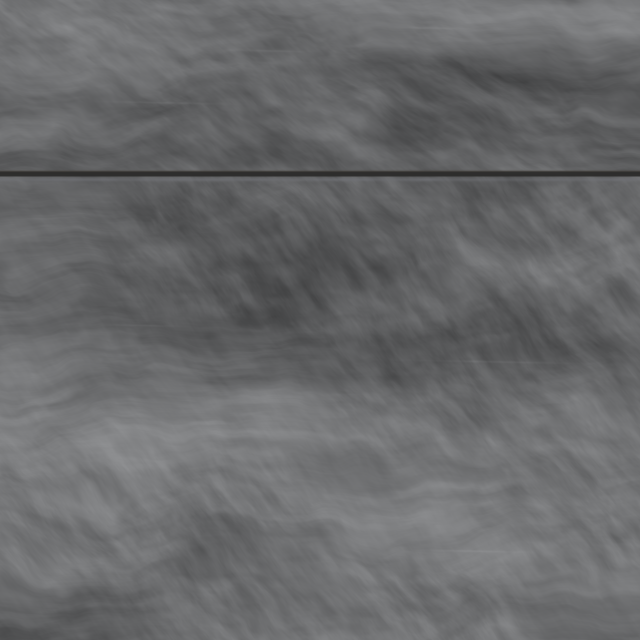
Write a three.js fragment shader that draws this texture.

```glsl
varying vec2 vUv;

const vec3 STONE_TINT = vec3(0.992, 1.0, 1.014);
const vec3 GROOVE_DARK = vec3(0.17, 0.168, 0.165);
const vec3 GROOVE_WARM = vec3(0.27, 0.255, 0.235);
const vec3 GROOVE_RIM = vec3(0.45, 0.455, 0.475);
const float MEAN_TONE = 0.408;
const float GROOVE_Y = 0.728;

float hash(vec2 p) {
  vec3 q = fract(vec3(p.xyx) * 0.1031);
  q += dot(q, q.yzx + 33.33);
  return fract((q.x + q.y) * q.z);
}

// Smooth value noise from -1 to 1
float noise(vec2 p) {
  vec2 cell = floor(p);
  vec2 f = fract(p);
  f = f * f * f * (f * (f * 6.0 - 15.0) + 10.0);
  float low = mix(hash(cell), hash(cell + vec2(1.0, 0.0)), f.x);
  float high = mix(hash(cell + vec2(0.0, 1.0)), hash(cell + 1.0), f.x);
  return mix(low, high, f.y) * 2.0 - 1.0;
}

float fbm(vec2 p, float gain) {
  float sum = 0.0;
  float total = 0.0;
  float weight = 1.0;
  for (int i = 0; i < 4; i++) {
    sum += weight * noise(p);
    total += weight;
    weight *= gain;
    p = mat2(1.98, 0.16, -0.16, 1.98) * p + 17.3;
  }
  return sum / total;
}

float bump(float x, float center, float width) {
  float d = (x - center) / width;
  return exp(-d * d);
}

// Noise drawn out along a direction that falls to the right
float streaks(vec2 p, float angle, vec2 frequency) {
  vec2 along = vec2(cos(angle), -sin(angle));
  vec2 q = vec2(dot(p, along), dot(p, vec2(-along.y, along.x)));
  return fbm(q * frequency + 60.0, 0.55);
}

// Broad light and dark layers of each plank
float layers(vec2 p, float upper) {
  float slope = p.y + 0.15 * p.x;
  float lowerTone = 0.045 * bump(slope, 0.29, 0.09) - 0.035 * bump(slope, 0.56, 0.11);
  float upperTone = 0.04 * bump(p.y, 0.99, 0.035) - 0.04 * bump(p.y + 0.06 * p.x, 0.92, 0.05);
  return mix(lowerTone, upperTone, upper);
}

// Short pale hairlines lying flat
float scratches(vec2 p) {
  float sum = 0.0;
  for (int i = 0; i < 6; i++) {
    float id = float(i);
    vec2 center = vec2(hash(vec2(id, 3.0)), hash(vec2(id, 8.0)));
    float reach = mix(0.04, 0.12, hash(vec2(id, 5.0)));
    float drift = 0.02 * (p.x - center.x);
    sum += bump(p.y + drift, center.y, 0.0018) * bump(p.x, center.x, reach);
  }
  return sum;
}

float stoneTone(vec2 p, float upper) {
  vec2 seed = vec2(31.0, 47.0) * upper;
  vec2 warp = vec2(fbm(p * 5.0 + seed, 0.5), fbm(p * 6.0 + 23.0 + seed, 0.5));
  vec2 q = p + warp * vec2(0.08, 0.035);
  float clouds = fbm(q * mix(vec2(2.6, 6.5), vec2(2.4, 11.0), upper) + seed, 0.55);
  float mottle = fbm(q * vec2(9.0, 19.0) + seed + 80.0, 0.55);
  float grain = streaks(p + warp * 0.02, mix(0.85, 0.6, upper), vec2(17.0, 62.0));
  float flatGrain = fbm(q * vec2(9.0, 75.0) + seed + 120.0, 0.5);
  float patches = smoothstep(-0.35, 0.35, noise(p * vec2(3.0, 5.0) + 9.0));
  float tone = MEAN_TONE + layers(q, upper) + 0.13 * clouds + 0.055 * mottle;
  tone += mix(0.025, 0.065, patches) * grain;
  tone += mix(0.045, 0.018, patches) * flatGrain;
  return tone + 0.03 * scratches(p);
}

// Dark joint with a warm upper lip and a cool lower rim
vec3 addGroove(vec3 color, float d, float x) {
  float wear = 0.75 + 0.25 * noise(vec2(x * 30.0, 4.0));
  color = mix(color, GROOVE_RIM, 0.65 * wear * bump(d, -0.0085, 0.003));
  color = mix(color, GROOVE_WARM, 0.8 * bump(d, 0.0035, 0.0022));
  float core = 1.0 - smoothstep(0.002, 0.0055, abs(d));
  return mix(color, GROOVE_DARK, 0.95 * core);
}

void main() {
  float grooveDistance = vUv.y - GROOVE_Y;
  float upper = step(0.0, grooveDistance);
  float tone = clamp(stoneTone(vUv, upper), 0.26, 0.58);
  vec3 color = addGroove(tone * STONE_TINT, grooveDistance, vUv.x);
  gl_FragColor = vec4(color, 1.0);
}
```
